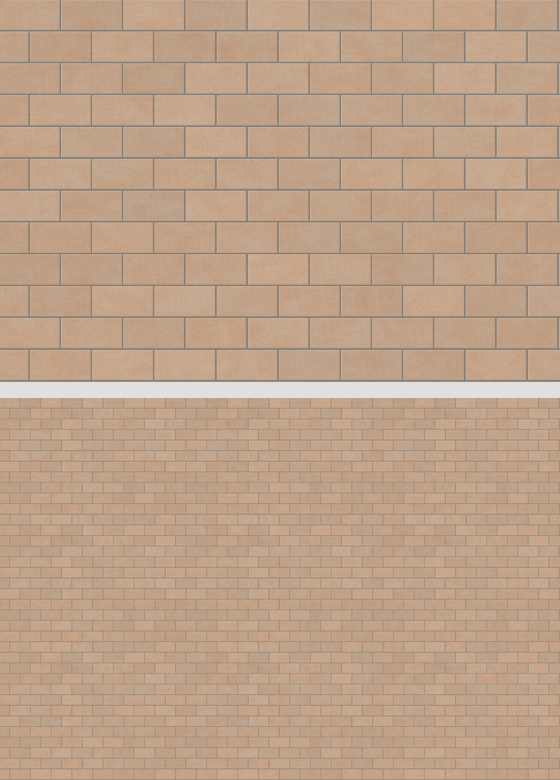
Top: one tile. Bottom: repeated 3 by 3.
A Shadertoy shader for this texture:

```glsl
// Running-bond wall of smooth tan blocks: 9 across, 12 courses, thin grey joints.
// Each block gets its own hashed tint; wrapped value noise adds mottling, faint
// streaks and grain, and a narrow bevel is lit from the upper left.

const vec2 GRID = vec2(9.0, 12.0);          // blocks across, courses down
const vec2 SHIFT = vec2(0.03, -0.035);      // joint offset, in blocks
const float JOINT_HALF = 0.023;             // half joint width, in courses
const float BEVEL = 0.035;                  // bevel width, in courses

const vec3 TAN = vec3(0.765, 0.645, 0.547);
const vec3 GREY_TAN = vec3(0.745, 0.655, 0.575);
const vec3 RUST = vec3(0.765, 0.610, 0.490);
const vec3 JOINT = vec3(0.530, 0.485, 0.445);
const vec3 RIM_LIGHT = vec3(0.800, 0.715, 0.635);
const vec3 RIM_SHADE = vec3(0.680, 0.585, 0.505);

float hash(vec2 p) {
    return fract(sin(dot(p, vec2(127.1, 311.7))) * 43758.5453);
}

// Value noise over the unit square that repeats after a whole number of cells.
float wrapNoise(vec2 uv, vec2 cells) {
    vec2 p = uv * cells;
    vec2 i = floor(p);
    vec2 f = fract(p);
    f = f * f * (3.0 - 2.0 * f);
    vec2 lo = mod(i, cells);
    vec2 hi = mod(i + 1.0, cells);
    return mix(mix(hash(lo), hash(vec2(hi.x, lo.y)), f.x),
               mix(hash(vec2(lo.x, hi.y)), hash(hi), f.x), f.y);
}

float wrapFbm(vec2 uv, vec2 cells) {
    float sum = 0.0;
    float weight = 0.5;
    for (int octave = 0; octave < 4; octave++) {
        sum += weight * wrapNoise(uv, cells);
        cells *= 2.0;
        weight *= 0.5;
    }
    return sum / 0.9375;
}

// Soft band that is 1 below the edge and 0 above it.
float below(float edge, float dist, float blur) {
    return 1.0 - smoothstep(edge - blur, edge + blur, dist);
}

// Block face: individual tint, cloudy stains, horizontal streaks, fine grain.
vec3 blockFace(vec2 uv, vec2 id) {
    float tone = hash(id + 3.7);
    float tint = hash(id + 19.3);
    float cloud = wrapFbm(uv, vec2(27.0, 24.0)) - 0.5;
    float stain = wrapFbm(uv, vec2(40.0, 31.0)) - 0.5;
    float streak = wrapNoise(uv, vec2(24.0, 150.0)) - 0.5;
    float grain = wrapNoise(uv, vec2(360.0, 246.0)) - 0.5;

    vec3 color = mix(TAN, GREY_TAN, clamp(0.3 * tint + 1.5 * cloud, 0.0, 0.8));
    color = mix(color, RUST, clamp(0.3 * (1.0 - tint) + 1.4 * stain, 0.0, 0.6));
    float light = 1.0 + 0.055 * (tone - 0.5) + 0.035 * cloud
                + 0.014 * streak + 0.045 * grain;
    return color * light;
}

void mainImage(out vec4 fragColor, in vec2 fragCoord) {
    vec2 uv = fragCoord / iResolution.xy;
    float pixel = GRID.y / iResolution.y;
    vec2 blockSize = vec2(iResolution.x / iResolution.y * GRID.y / GRID.x, 1.0);

    // Locate the block; every other course slides by half a block.
    vec2 p = uv * GRID + SHIFT;
    float course = floor(p.y);
    p.x += 0.5 * (1.0 - mod(course, 2.0));
    vec2 id = mod(floor(p), GRID);

    // Distances from the joint centres, in course heights.
    vec2 lowerLeft = fract(p) * blockSize;
    vec2 upperRight = blockSize - lowerLeft;
    float litEdge = min(lowerLeft.x, upperRight.y);
    float shadeEdge = min(upperRight.x, lowerLeft.y);
    float edge = min(litEdge, shadeEdge);

    // Face, then bevels, then the joint on top.
    vec3 color = blockFace(uv, id);
    float rim = JOINT_HALF + BEVEL;
    float wear = 0.6 + 0.4 * wrapNoise(uv, vec2(90.0, 62.0));
    color = mix(color, RIM_SHADE, 0.35 * wear * below(rim, shadeEdge, 0.5 * pixel));
    color = mix(color, RIM_LIGHT, 0.65 * wear * below(rim, litEdge, 0.5 * pixel));
    color = mix(color, JOINT, below(JOINT_HALF, edge, 0.5 * pixel));

    fragColor = vec4(color, 1.0);
}
```
